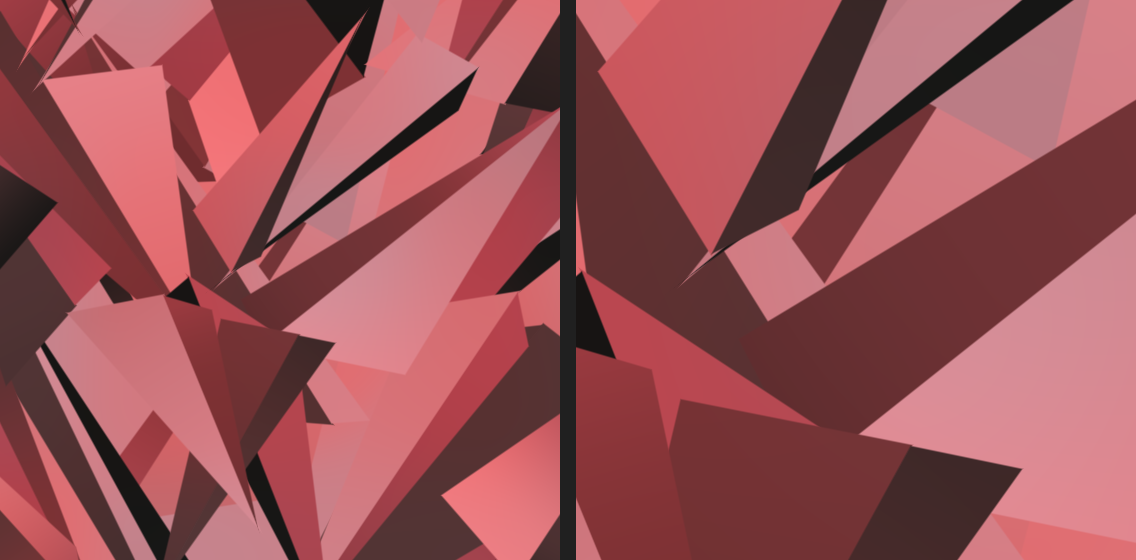
Left, the full canvas; right, a detail of the centre.
Write a Shadertoy shader that draws this background.

```glsl
// Overlapping folded paper shards in pink, coral, wine and near-black tones.

const int SHARD_COUNT = 36;

float hash(float n) {
    return fract(sin(n * 127.1) * 43758.5453);
}

float hash2(vec2 cell) {
    return fract(sin(dot(cell, vec2(127.1, 311.7))) * 43758.5453);
}

float softNoise(vec2 p) {
    vec2 cell = floor(p), f = fract(p);
    f = f * f * (3.0 - 2.0 * f);
    float low = mix(hash2(cell), hash2(cell + vec2(1.0, 0.0)), f.x);
    float high = mix(hash2(cell + vec2(0.0, 1.0)), hash2(cell + 1.0), f.x);
    return mix(low, high, f.y);
}

// Round spot that fades from 1 at its center.
float softSpot(vec2 p, vec2 center, float radius) {
    vec2 q = (p - center) / radius;
    return exp(-dot(q, q));
}

// Tone 0 is the lightest paper, tone 1 the deepest shadow.
vec3 paperColor(float tone) {
    vec3 pink  = vec3(0.80, 0.50, 0.53);
    vec3 coral = vec3(0.87, 0.44, 0.455);
    vec3 rose  = vec3(0.67, 0.26, 0.30);
    vec3 wine  = vec3(0.47, 0.20, 0.21);
    vec3 brown = vec3(0.33, 0.20, 0.20);
    vec3 black = vec3(0.09, 0.085, 0.08);
    vec3 col = mix(pink, coral, smoothstep(0.18, 0.34, tone));
    col = mix(col, rose, smoothstep(0.41, 0.53, tone));
    col = mix(col, wine, smoothstep(0.58, 0.69, tone));
    col = mix(col, brown, smoothstep(0.73, 0.82, tone));
    return mix(col, black, smoothstep(0.85, 0.94, tone));
}

// Signed distance to the line through a and b, positive on its right.
float lineSide(vec2 p, vec2 a, vec2 b) {
    vec2 e = normalize(b - a);
    return dot(p - a, vec2(e.y, -e.x));
}

float triangleDistance(vec2 p, vec2 a, vec2 b, vec2 c) {
    float winding = -sign(lineSide(c, a, b));
    float d = max(winding * lineSide(p, a, b), winding * lineSide(p, b, c));
    return max(d, winding * lineSide(p, c, a));
}

// Paints one flat facet whose tone drifts from its tip to its base.
vec3 paintFacet(vec3 under, vec2 p, vec2 tip, vec2 b, vec2 c,
                float tone, float slope, float grow, float pixel) {
    float d = triangleDistance(p, tip, b, c) - grow;
    vec2 axis = 0.5 * (b + c) - tip;
    float along = clamp(dot(p - tip, axis) / dot(axis, axis) - 0.5, -0.5, 0.5);
    vec3 paper = paperColor(clamp(tone + 0.18 * slope * along, 0.0, 1.0));
    paper *= 1.0 - 0.2 * slope * along;
    return mix(paper, under, smoothstep(-pixel, pixel, d));
}

// Falling diagonals prevail on the left, rising ones on the right.
float shardAngle(vec2 center, float id) {
    float rising = step(hash(id + 0.37), smoothstep(0.1, 0.6, center.x) * 0.8 + 0.1);
    float angle = mix(2.08, 0.92, rising) + 0.45 * (hash(id + 0.41) - 0.5);
    return angle + 3.14159 * step(0.5, hash(id + 0.53));
}

// Paints a shard folded along a ridge into a broad face and a narrow one.
vec3 paintShard(vec3 under, vec2 p, float id, float pixel) {
    // Evenly spread place and tone
    vec3 spread = fract(0.5 + id * vec3(0.8192, 0.6711, 0.5497));
    vec2 center = mix(vec2(-0.2), vec2(1.2), spread.xy);
    center += 0.1 * (vec2(hash(id + 0.13), hash(id + 0.29)) - 0.5);

    float angle = shardAngle(center, id);
    vec2 dir = vec2(cos(angle), sin(angle));
    vec2 side = vec2(-dir.y, dir.x) * sign(hash(id + 0.59) - 0.5);

    // Early shards are large, later ones smaller
    float size = mix(0.92, 0.42, id / float(SHARD_COUNT));
    float width = size * mix(0.13, 0.29, hash(id + 0.61));
    float skew = 0.28 * size * (hash(id + 0.67) - 0.5);
    vec2 tip = center + 0.55 * size * dir;
    vec2 broadEnd = center - (0.42 * size + skew) * dir + width * side;
    vec2 narrowEnd = center - (0.42 * size - skew) * dir - width * side;
    vec2 foot = mix(broadEnd, narrowEnd, mix(0.66, 0.82, hash(id + 0.71)));
    foot -= size * mix(-0.06, 0.15, hash(id + 0.73)) * dir;

    // Dim on the left, bright in the middle and at the upper right
    float dim = softSpot(center, vec2(0.18, 0.65), 0.3);
    float glow = softSpot(center, vec2(0.52, 0.56), 0.25)
               + softSpot(center, vec2(0.8, 0.95), 0.3);
    float litTone = clamp(0.88 * spread.z + 0.35 * dim - 0.25 * glow, 0.02, 0.84);
    float shadeTone = pow(fract(id * 0.61803 + 0.3), 0.3);
    float slope = mix(-1.0, 1.0, hash(id + 0.79));
    vec3 col = paintFacet(under, p, tip, broadEnd, foot, litTone, slope, pixel, pixel);
    return paintFacet(col, p, tip, narrowEnd, foot, shadeTone, -slope, 0.0, pixel);
}

void mainImage(out vec4 fragColor, in vec2 fragCoord) {
    float pixel = 1.0 / iResolution.y;
    vec2 p = fragCoord * pixel;

    // Backing sheet
    vec3 col = paperColor(0.48 * softNoise(2.0 * p + 4.0));

    for (int i = 0; i < SHARD_COUNT; i++) {
        col = paintShard(col, p, float(i), 1.2 * pixel);
    }

    // Broad drift between warm glow and cool haze
    float haze = smoothstep(0.2, 0.8, softNoise(3.5 * p + 9.0));
    col *= mix(vec3(1.03, 0.95, 0.95), vec3(0.97, 1.03, 1.04), haze);
    fragColor = vec4(clamp(col, 0.0, 1.0), 1.0);
}
```
